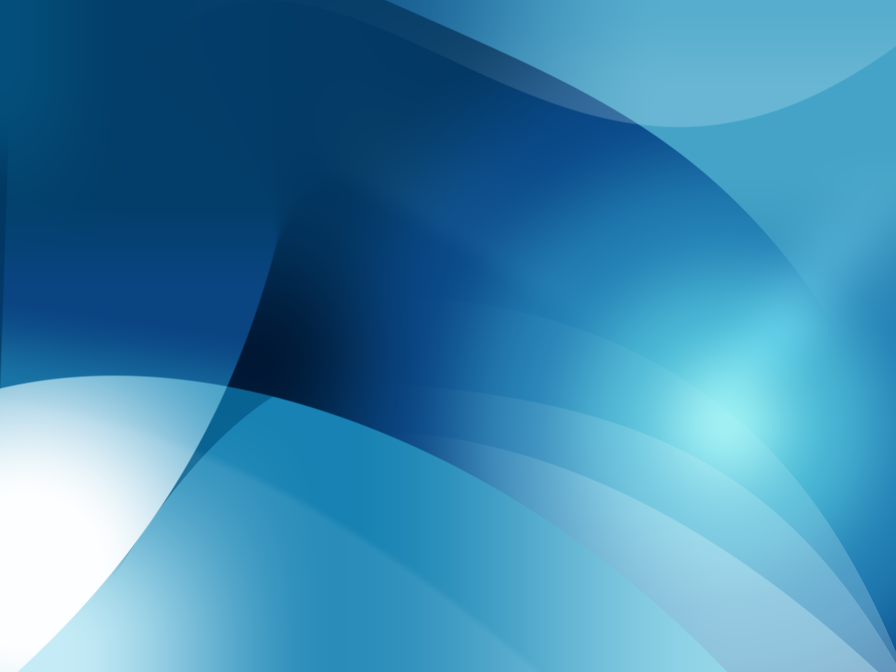
Give the GLSL for this background, as a WebGL 1 fragment shader.

```glsl
precision highp float;

uniform vec2 u_resolution;

// Soft coverage of the side where d is positive
float cover(float d, float blur) {
  float w = 1.2 / u_resolution.y + blur;
  return smoothstep(-w, w, d);
}

// Radial ramp from the bright focus out to deep navy
vec3 oceanRamp(float d) {
  vec3 c = mix(vec3(0.60, 0.94, 0.95), vec3(0.30, 0.73, 0.84), smoothstep(0.0, 0.16, d));
  c = mix(c, vec3(0.13, 0.49, 0.70), smoothstep(0.12, 0.32, d));
  c = mix(c, vec3(0.04, 0.29, 0.54), smoothstep(0.29, 0.49, d));
  return mix(c, vec3(0.01, 0.22, 0.39), smoothstep(0.46, 0.68, d));
}

// Curves bounding the large sheets
float topWave(float x) {
  float t = x - 1.01;
  return 0.811 + t * t * (1.12 + 0.41 * t - 0.98 * t * t);
}

float shoulder(float x) {
  float t = x - 0.573;
  return 1.0 - t * (0.44 + 0.95 * t * t * t);
}

float panelEdge(float y) {
  return 0.026 + y * (1.09 - 0.99 * y + 0.36 * y * y);
}

float domeTop(float x) {
  float t = x - 0.17;
  return 0.441 - t * t * (0.61 - 0.27 * t + 0.2 * t * t);
}

float innerDome(float x) {
  return 0.405 - x * (0.13 + 0.47 * x);
}

float foldEdge(float x) {
  float t = x - 0.208;
  return 0.201 + t * (1.47 - 2.1 * t);
}

// Three nested translucent arcs at the lower right
vec3 addArcs(vec3 color, vec2 p) {
  vec3 t = max(p.x - vec3(0.6, 0.469, 0.625), 0.0);
  float outer = 0.556 - t.x * t.x * (0.66 + 1.1 * pow(t.x, 4.0));
  float middle = 0.432 - t.y * t.y * (0.27 + 0.45 * t.y * t.y * t.y);
  float inner = 0.354 - t.z * (0.11 + 0.6 * t.z);
  vec3 frost = vec3(0.83, 0.95, 0.98);
  float fade = smoothstep(0.55, 1.1, p.x);
  color = mix(color, frost, cover(outer - p.y, 0.0) * fade * mix(0.25, 0.08, smoothstep(0.1, 0.5, p.y)));
  color = mix(color, frost, cover(middle - p.y, 0.0) * fade * 0.24);
  return mix(color, frost, cover(inner - p.y, 0.0) * fade * 0.36);
}

// Lit dome at the lower left, split by the panel edge and the fold
vec3 domeColor(vec2 p, float panelSide) {
  vec3 c = mix(vec3(0.09, 0.51, 0.70), vec3(0.58, 0.84, 0.91), smoothstep(0.5, 1.1, p.x));
  float spill = smoothstep(0.5, 0.08, p.x) * smoothstep(0.42, 0.04, p.y);
  c = mix(c, vec3(0.76, 0.92, 0.96), spill);
  float fold = cover(p.y - foldEdge(p.x), 0.0) * smoothstep(0.13, 0.26, p.y);
  c = mix(c, vec3(0.03, 0.38, 0.57), fold * 0.95);
  float shine = smoothstep(0.43, 0.1, distance(p, vec2(0.04, 0.15)));
  vec3 lit = mix(vec3(0.28, 0.63, 0.78), vec3(1.0), shine);
  c = mix(c, lit, panelSide);
  return mix(c, vec3(0.9, 0.97, 1.0), cover(innerDome(p.x) - p.y, 0.008) * 0.09);
}

void main() {
  vec2 p = gl_FragCoord.xy / u_resolution * vec2(1.3333, 1.0);

  // Bright focus, its upward ray and the diagonal crease
  vec2 fromFocus = p - vec2(1.08, 0.37);
  vec3 color = oceanRamp(length(fromFocus));
  float crease = p.y + 0.6 * p.x - 1.018;
  color += vec3(0.03, 0.04, 0.03) * smoothstep(0.0, 0.06, crease) * smoothstep(0.3, 0.0, crease)
    * smoothstep(0.4, 0.6, p.x) * smoothstep(0.95, 0.7, p.x);
  vec2 shadowOffset = p - vec2(0.38, 0.46);
  color = mix(color, vec3(0.0, 0.07, 0.17), 0.85 * exp(-38.0 * dot(shadowOffset, shadowOffset)));

  // Sky beyond the dark shoulder
  vec3 sky = mix(vec3(0.10, 0.41, 0.62), vec3(0.27, 0.64, 0.78), smoothstep(0.55, 1.0, p.x));
  color = mix(color, sky, cover(p.y - shoulder(p.x), 0.0) * smoothstep(0.46, 0.75, p.y));
  float ray = exp(-250.0 * pow(fromFocus.y * 0.53 - fromFocus.x * 0.85, 2.0));
  color += vec3(0.09, 0.09, 0.07) * ray * smoothstep(0.02, 0.15, fromFocus.y) * smoothstep(0.42, 0.2, fromFocus.y);
  float waveGlow = mix(0.08, 0.24, smoothstep(0.6, 1.0, p.x)) * mix(1.0, 0.5, smoothstep(0.85, 1.0, p.y));
  color = mix(color, vec3(0.85, 0.95, 0.98), cover(p.y - topWave(p.x), 0.0) * waveGlow);

  color = addArcs(color, p);

  // Left panel, dissolving toward the top
  vec3 panel = mix(vec3(0.10, 0.46, 0.65), vec3(0.04, 0.27, 0.51), smoothstep(0.42, 0.56, p.y + 0.15 * p.x));
  panel = mix(panel, vec3(0.01, 0.24, 0.41), smoothstep(0.55, 0.72, p.y));
  panel += vec3(0.0, 0.07, 0.07) * smoothstep(0.2, 0.0, p.x) * smoothstep(0.6, 0.9, p.y);
  float panelSide = cover(panelEdge(p.y) - p.x, 0.35 * smoothstep(0.62, 1.0, p.y));
  color = mix(color, panel, panelSide);
  float sliver = cover(0.034 * (p.y - 0.42) - p.x, 0.0) * smoothstep(0.82, 0.7, p.y);
  color = mix(color, vec3(0.0, 0.2, 0.36), sliver * 0.7);

  color = mix(color, domeColor(p, panelSide), cover(domeTop(p.x) - p.y, 0.0));
  gl_FragColor = vec4(color, 1.0);
}
```
